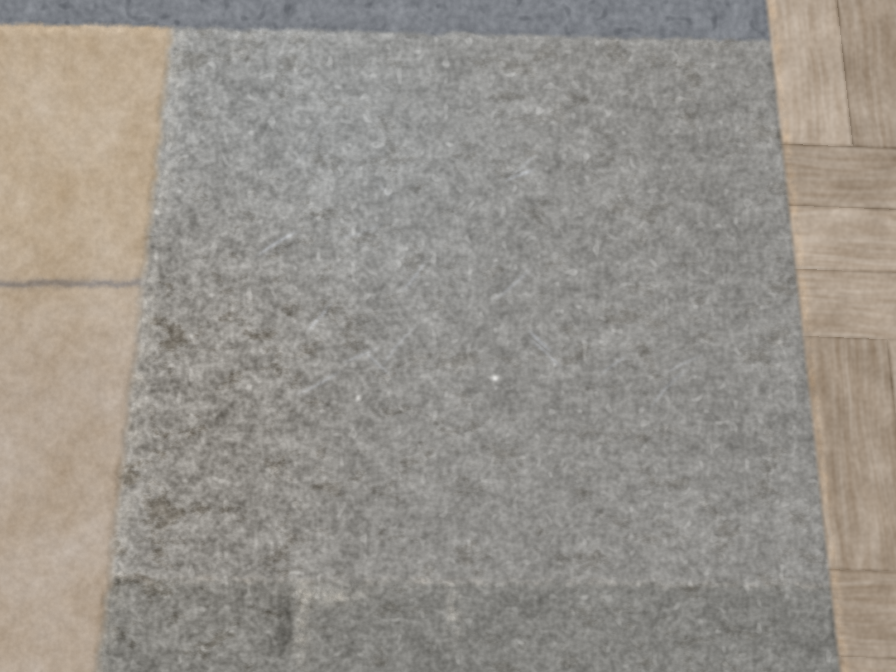
Reproduce this texture procedurally as a Shadertoy shader.

```glsl
float hash(vec2 p) {
    vec3 q = fract(vec3(p.xyx) * vec3(0.1031, 0.1030, 0.0973));
    q += dot(q, q.yzx + 33.33);
    return fract((q.x + q.y) * q.z);
}

// Gradient noise, roughly -0.6 to 0.6
float corner(vec2 cell, vec2 offset) {
    float a = 6.2832 * hash(cell);
    return dot(vec2(cos(a), sin(a)), offset);
}

float noise(vec2 p) {
    vec2 i = floor(p), f = fract(p), e = vec2(1, 0);
    vec2 u = f * f * f * (f * (f * 6.0 - 15.0) + 10.0);
    return mix(mix(corner(i, f), corner(i + e, f - e), u.x),
               mix(corner(i + e.yx, f - e.yx), corner(i + 1.0, f - 1.0), u.x), u.y);
}

float fbm(vec2 p) {
    float sum = 0.0, amp = 0.65;
    for (int i = 0; i < 5; i++) {
        sum += amp * noise(p);
        p = mat2(1.6, 1.2, -1.2, 1.6) * p + 7.3;
        amp *= 0.62;
    }
    return sum;
}

float band(float d, float width) { return exp(-d * d / (width * width)); }

float spot(vec2 d, vec2 size) { d /= size; return exp(-dot(d, d)); }

// Worn grey stone: broad mottling, pits, grains and pale flecks
vec3 greyStone(vec2 p) {
    float worn = spot(p - vec2(0.28, 0.38), vec2(0.24, 0.38));
    float pale = spot(p - vec2(0.42, 0.78), vec2(0.32, 0.26));
    float blotch = fbm(p * 7.0 + 3.0);
    float mottle = fbm(p * vec2(26.0, 34.0) + 20.0);
    float grain = noise(p * 85.0) + 0.8 * noise(p * 140.0 + 9.0);
    float pits = smoothstep(0.08, 0.6, fbm(p * vec2(18.0, 27.0) + 51.0) + 0.6 * blotch);
    float flecks = smoothstep(0.28, 0.55, noise(p * 58.0 + 80.0));
    vec3 c = mix(vec3(0.560, 0.555, 0.542), vec3(0.610, 0.618, 0.618), pale);
    c = mix(c, vec3(0.585, 0.565, 0.535), 0.75 * worn);
    c += 0.07 * blotch + (0.10 + 0.07 * worn) * mottle + (0.075 + 0.04 * worn) * grain;
    c -= vec3(0.10, 0.107, 0.118) * pits * (0.65 + 0.7 * worn);
    return c + 0.075 * flecks;
}

// Tan limestone with soft warm stains
vec3 limestone(vec2 p) {
    vec3 c = mix(vec3(0.735, 0.665, 0.575), vec3(0.700, 0.640, 0.575), smoothstep(0.7, 0.4, p.y));
    c += vec3(0.07, 0.09, 0.12) * fbm(p * 8.0 + 14.0) + 0.06 * fbm(p * 45.0);
    return c + 0.03 * noise(p * 120.0);
}

// Parquet blocks whose boards run up or across
vec3 parquet(vec2 p, float u) {
    float y = p.y + 0.04 * (u - 0.08);
    float seam = 1.0, block = 0.0;
    float joints[6] = float[6](0.783, 0.691, 0.597, 0.497, 0.150, 0.020);
    for (int i = 0; i < 6; i++) {
        seam = min(seam, abs(y - joints[i]));
        block += step(y, joints[i]);
    }
    bool upright = block < 0.5 || abs(block - 4.0) < 0.5;
    float split = block < 0.5 ? 0.105 : 0.125;
    float board = upright ? step(split, u) : 0.0;
    if (upright) seam = min(seam, abs(u - split));
    vec2 g = upright ? vec2(u, y) : vec2(y, u);
    g.x += 0.014 * noise(g * vec2(16.0, 7.0) + block);
    float fibre = noise(g * vec2(75.0, 8.0) + block * 9.0) + 0.6 * noise(g * vec2(140.0, 22.0));
    float shade = hash(vec2(block + 2.0, board + 5.0)) - 0.5;
    vec3 c = vec3(0.670, 0.610, 0.545) + 0.09 * shade + vec3(0.07, 0.08, 0.09) * fibre;
    c += 0.09 * fbm(p * 15.0) + 0.04 * noise(p * 110.0);
    return c - 0.10 * band(seam, 0.003) * (0.8 + noise(p * 25.0));
}

// Short chiselled scratches: x is the bright lip, y its shadow
vec2 scratches(vec2 p) {
    vec2 mark = vec2(0);
    for (int i = 0; i < 18; i++) {
        float k = float(i);
        vec2 centre = vec2(0.38 + 0.66 * hash(vec2(k, 3)), 0.42 + 0.40 * hash(vec2(k, 8)));
        float a = i % 4 == 3 ? -0.75 : 0.3 + 0.7 * hash(vec2(k, 15));
        vec2 d = mat2(cos(a), -sin(a), sin(a), cos(a)) * (p - centre);
        float halfLength = 0.028 + 0.026 * hash(vec2(k, 21));
        d.y += 5.0 * (hash(vec2(k, 29)) - 0.5) * d.x * d.x;
        float fade = smoothstep(halfLength, 0.3 * halfLength, abs(d.x)) * (0.2 + 0.7 * hash(vec2(k, 34)));
        mark = max(mark, fade * vec2(band(d.y, 0.0034), band(d.y - 0.007, 0.005)));
    }
    return mark;
}

void mainImage(out vec4 fragColor, in vec2 fragCoord) {
    vec2 p = fragCoord / iResolution.y;
    float soft = 0.004 + 0.7 / iResolution.y;
    vec2 w = p + 0.008 * vec2(fbm(p * 18.0), fbm(p * 21.0 + 40.0));
    float crumble = clamp(0.5 + 1.3 * fbm(p * 32.0 + 60.0), 0.0, 1.3);

    // Signed distances to the slab joints
    float left = w.x - 0.146 - 0.115 * w.y;
    float right = p.x - 1.250 + 0.110 * p.y;
    float top = w.y - 0.965 + 0.022 * w.x;
    float bottom = w.y - 0.141 + 0.010 * w.x;

    // Central slab, scratches and two chips
    vec3 c = greyStone(p);
    vec2 mark = scratches(p);
    c += vec3(0.12, 0.13, 0.15) * mark.x - 0.06 * mark.y;
    c += 0.35 * spot(p - vec2(0.737, 0.437), vec2(0.006, 0.005));
    c += 0.20 * spot(p - vec2(0.533, 0.408), vec2(0.004));

    // Darker lower strip with pale spills
    float lower = smoothstep(soft, -soft, bottom);
    c -= vec3(0.045, 0.043, 0.045) * lower;
    float spill = spot(w - vec2(0.485, 0.115), vec2(0.06, 0.014))
                + spot(w - vec2(0.45, 0.06), vec2(0.014, 0.06))
                + spot(w - vec2(0.675, 0.085), vec2(0.012, 0.04));
    c += lower * spill * vec3(0.17, 0.16, 0.145) * crumble;
    c -= 0.11 * lower * spot(w - vec2(0.425, 0.07), vec2(0.012, 0.05));
    c += vec3(0.07, 0.06, 0.05) * band(bottom, 0.006) * crumble;

    // Limestone pair and its dusty border
    vec3 stone = limestone(p) - vec3(0.16, 0.13, 0.08) * band(w.y - 0.578, 0.006);
    c = mix(c, stone, smoothstep(2.0 * soft, -2.0 * soft, left));
    c += vec3(0.09, 0.085, 0.075) * band(left - 0.012, 0.015) * crumble;
    c -= 0.08 * band(left + 0.004, 0.006) * crumble;

    // Bluish stone strip along the top
    vec3 blue = vec3(0.495, 0.508, 0.530) + 0.09 * fbm(p * 28.0) + 0.06 * noise(p * 100.0);
    blue -= 0.07 * smoothstep(0.2, 0.55, noise(p * 55.0 + 5.0));
    c = mix(c, blue, smoothstep(-soft, soft, top));
    c += 0.07 * band(top + 0.007, 0.007) * crumble - 0.05 * band(top - 0.003, 0.005) * crumble;

    // Wooden floor on the right
    c = mix(c, parquet(p, right), smoothstep(-soft, soft, right));
    c += vec3(0.09, 0.07, 0.045) * band(right - 0.008, 0.007) * crumble;
    c -= 0.07 * band(right + 0.002, 0.005) * crumble;

    fragColor = vec4(clamp(c, 0.0, 1.0), 1.0);
}
```
